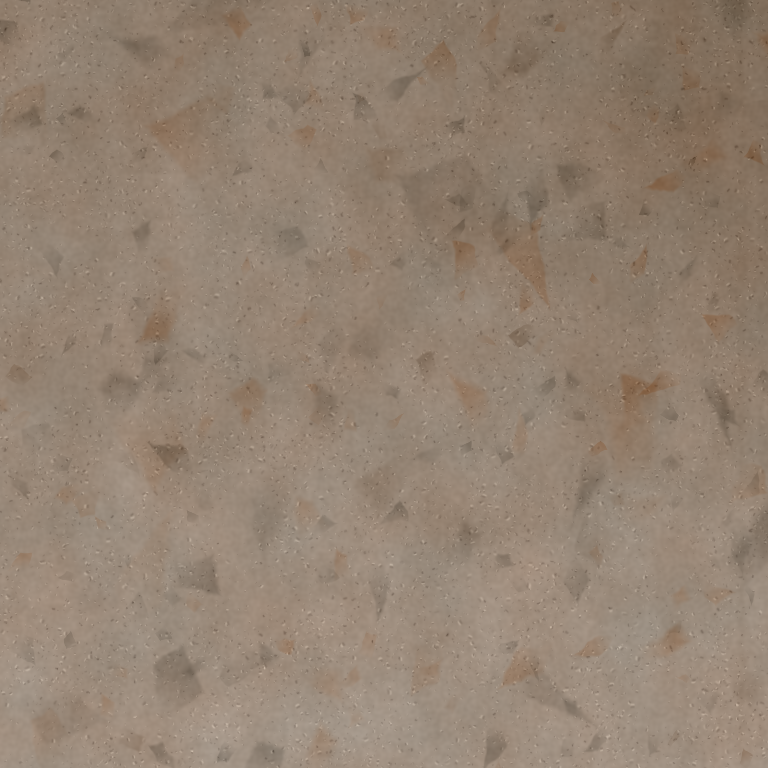
A Shadertoy shader for this texture:

```glsl
// Worn terrazzo floor: faded grey and ochre stone chips in dusty beige cement with fine slivers.

vec4 hash4(vec2 p) {
    vec4 q = fract(p.xyxy * vec4(.1031, .1030, .0973, .1099));
    q += dot(q, q.wzxy + 33.33);
    return fract((q.xxyz + q.yzzw) * q.zywx);
}

vec2 direction(float angle) { return vec2(cos(angle), sin(angle)); }

mat2 rotation(float angle) {
    vec2 d = direction(angle);
    return mat2(d.x, d.y, -d.y, d.x);
}

float cornerSlope(vec2 cell, vec2 offset) {
    return dot(direction(6.2832 * hash4(cell + 57.0).x), offset);
}

// Gradient noise, roughly -0.7 to 0.7
float gradientNoise(vec2 p) {
    vec2 i = floor(p), f = fract(p);
    vec2 u = f * f * f * (f * (f * 6.0 - 15.0) + 10.0);
    vec2 e = vec2(1, 0);
    return mix(mix(cornerSlope(i, f), cornerSlope(i + e, f - e), u.x),
               mix(cornerSlope(i + e.yx, f - e.yx), cornerSlope(i + 1.0, f - 1.0), u.x), u.y);
}

float fractalNoise(vec2 p) {
    float sum = 0.0, amplitude = 1.0;
    for (int i = 0; i < 4; i++) {
        sum += amplitude * gradientNoise(p);
        p = rotation(0.6) * p * 2.03 + 11.7;
        amplitude *= 0.5;
    }
    return sum;
}

// Signed distance to an irregular four-sided chip of about unit radius
float chipDistance(vec2 p, vec2 seed) {
    float d = -1.0;
    for (int i = 0; i < 4; i++) {
        vec4 r = hash4(seed + float(i) * 7.31);
        float angle = 1.5708 * (float(i) + 0.6 * r.x);
        d = max(d, dot(p, direction(angle)) - mix(0.35, 0.85, r.y));
    }
    return d;
}

// Scatters chips over a jittered grid; each one fades out towards one side
vec3 layChips(vec3 color, vec2 p, float scale, float share, float strength) {
    vec2 cell = floor(p * scale);
    for (int y = -1; y <= 1; y++)
    for (int x = -1; x <= 1; x++) {
        vec2 id = cell + vec2(x, y);
        vec4 place = hash4(id + scale * 3.7);
        vec4 look = hash4(id + scale * 9.1 + 31.0);
        if (place.z > share) continue;
        float radius = mix(0.26, 0.55, place.w);
        // Long axes lean towards the vertical
        vec2 local = rotation(1.5708 + 2.4 * (look.x - 0.5)) * (p * scale - id - 0.15 - 0.7 * place.xy);
        local *= vec2(1.0, mix(1.1, 2.3, look.y)) / radius;
        if (look.z > 0.5) local.x = -local.x;
        float d = chipDistance(local, id + scale);
        float softness = mix(0.05, 0.35, place.w * look.y);
        float cover = 1.0 - smoothstep(-softness, softness, d);
        cover *= mix(0.1, 1.0, smoothstep(-0.8, 0.6, local.x));
        vec3 grey = vec3(-0.115, -0.105, -0.10);
        vec3 ochre = vec3(-0.022, -0.072, -0.105);
        vec3 tint = mix(grey, ochre, smoothstep(0.5, 0.75, look.w));
        color += tint * cover * strength * mix(0.35, 1.0, fract(look.z * 7.0));
    }
    return color;
}

// Tiny slivers with a lit flank and a shaded flank
float slivers(vec2 p, float scale, float share) {
    vec2 id = floor(p * scale);
    vec4 r = hash4(id + scale);
    vec4 s = hash4(id + scale + 91.0);
    vec2 q = rotation(6.2832 * s.x) * (fract(p * scale) - 0.3 - 0.4 * r.xy);
    q.y += 0.6 * q.x * q.x;
    float along = 1.0 - smoothstep(0.05, mix(0.16, 0.3, s.y), abs(q.x));
    float lit = exp(-pow(q.y / 0.10, 2.0));
    float shade = exp(-pow((q.y + 0.18) / 0.11, 2.0));
    float relief = s.z < 0.35 ? -lit : lit - 0.7 * shade;
    return step(r.z, share) * along * relief * mix(0.2, 1.0, r.w);
}

void mainImage(out vec4 fragColor, in vec2 fragCoord) {
    vec2 uv = fragCoord / iResolution.xy;
    vec2 p = fragCoord / iResolution.y;

    // Cement lit from below, dimmer towards the upper right, with cloudy mottling
    float tone = 0.030 + 0.08 * (0.5 - uv.y);
    tone -= 0.065 * smoothstep(0.4, 1.0, uv.x) * smoothstep(0.05, 0.9, uv.y);
    tone += 0.032 * fractalNoise(p * 5.0 + 3.0);
    tone += 0.034 * fractalNoise(p * vec2(15.0, 11.0) + 23.0);
    tone -= 0.012 * exp(-pow((uv.x - 0.095) / 0.004, 2.0)) * smoothstep(-0.2, 0.4, gradientNoise(p * 9.0));
    tone -= 0.012 * exp(-pow((uv.x - 0.965) / 0.006, 2.0));
    vec3 color = vec3(0.568, 0.50, 0.435) + tone * vec3(0.92, 1.0, 1.1);
    color += vec3(0.018, -0.004, -0.014) * fractalNoise(p * 8.0 + 40.0);

    // Chips in three sizes, with slightly ragged outlines
    vec2 ragged = p + 0.006 * vec2(fractalNoise(p * 24.0), fractalNoise(p * 24.0 + 19.0));
    color = layChips(color, ragged, 6.5, 0.5, 0.8);
    color = layChips(color, ragged + 0.37, 11.0, 0.5, 0.95);
    color = layChips(color, ragged + 0.71, 21.0, 0.32, 0.9);

    // Clustered slivers and fine grain
    float cluster = 0.36 + 0.7 * fractalNoise(p * 11.0 + 70.0);
    vec2 bent = p + 0.003 * vec2(gradientNoise(p * 60.0), gradientNoise(p * 60.0 + 33.0));
    float relief = slivers(bent, 66.0, cluster) + slivers(rotation(0.7) * bent + 5.0, 92.0, cluster);
    relief += 0.7 * slivers(rotation(1.9) * bent + 9.0, 120.0, cluster + 0.1);
    color += 0.115 * relief * vec3(1.0, 1.0, 0.95);
    color += 0.026 * gradientNoise(p * 150.0) + 0.022 * gradientNoise(p * 80.0 + 8.0);

    fragColor = vec4(clamp(color, 0.0, 1.0), 1.0);
}
```
